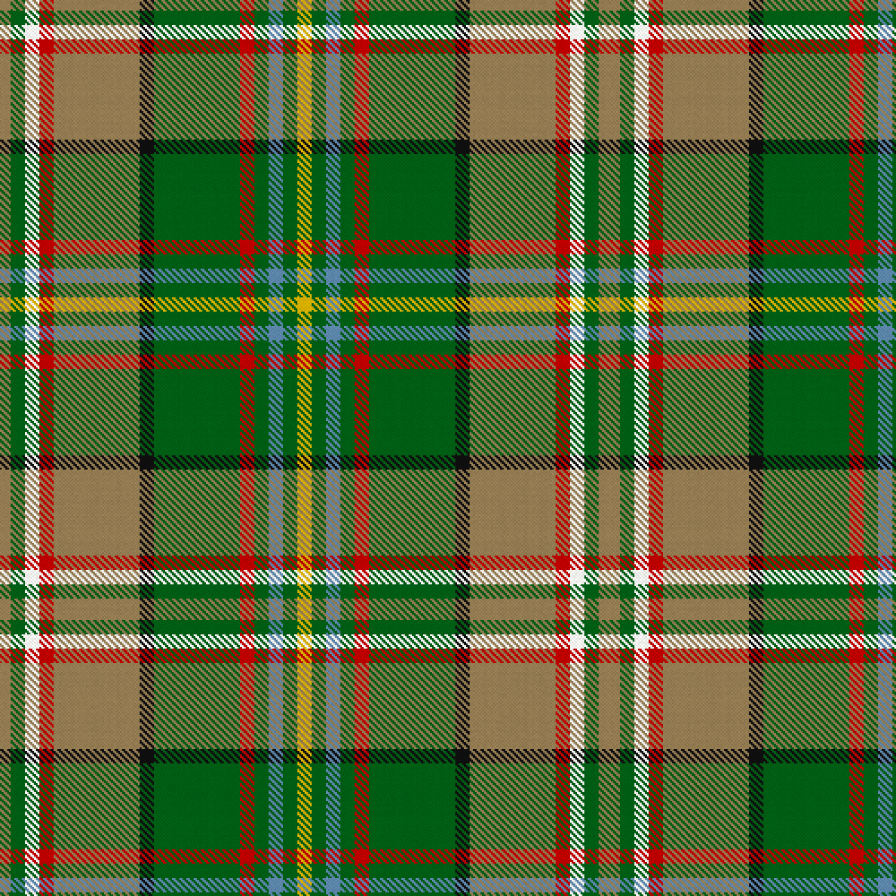
A Shadertoy shader for this pattern:

```glsl
// Tartan cloth: a mirrored sett of coloured stripes woven in a two-over-two twill.

#define THREADS    500.0   // threads across the canvas height
#define HALF_SETT  170.0   // threads between the two mirror lines
#define FLOAT_DIM  0.09    // darkening where a thread dips under
#define THREAD_VAR 0.05    // brightness spread between threads
#define FIBRE_VAR  0.05    // brightness spread between crossings
#define SAMPLES    3       // antialiasing samples per axis

const vec3 TAN    = vec3(0.60, 0.50, 0.33);
const vec3 GREEN  = vec3(0.00, 0.38, 0.08);
const vec3 WHITE  = vec3(0.98, 0.98, 0.97);
const vec3 RED    = vec3(0.77, 0.00, 0.00);
const vec3 BLACK  = vec3(0.06, 0.06, 0.06);
const vec3 BLUE   = vec3(0.37, 0.54, 0.69);
const vec3 YELLOW = vec3(0.87, 0.71, 0.00);

// Outer edge of each stripe, in threads from the tan mirror line
const float stripeEnd[12] = float[12](
    6.0, 14.0, 22.0, 30.0, 78.0, 86.0, 134.0, 142.0, 150.0, 158.0, 166.0, 170.0);
const vec3 stripeColor[12] = vec3[12](
    TAN, GREEN, WHITE, RED, TAN, BLACK, GREEN, RED, GREEN, BLUE, GREEN, YELLOW);

float hash(vec2 p) {
    vec3 q = fract(vec3(p.xyx) * 0.1031);
    q += dot(q, q.yzx + 33.33);
    return fract((q.x + q.y) * q.z);
}

// Colour of one thread, with the sett reflected at both mirror lines
vec3 threadColor(float index) {
    float d = abs(mod(index + 0.5 + HALF_SETT, 2.0 * HALF_SETT) - HALF_SETT);
    for (int i = 0; i < 11; i++)
        if (d < stripeEnd[i]) return stripeColor[i];
    return stripeColor[11];
}

// Cloth colour at a point measured in threads
vec3 weave(vec2 p) {
    vec2 cell = floor(p);
    float phase = mod(cell.x - cell.y, 4.0);
    bool warpOnTop = phase < 2.0;
    float thread = warpOnTop ? cell.x : cell.y;

    // Shade the end of each float, then vary threads and fibres
    float shade = 1.0 - FLOAT_DIM * mod(phase, 2.0);
    shade += THREAD_VAR * (hash(vec2(thread, warpOnTop ? 7.0 : 19.0)) - 0.5);
    shade += FIBRE_VAR * (hash(cell) - 0.5);
    return threadColor(thread) * shade;
}

void mainImage(out vec4 fragColor, in vec2 fragCoord) {
    float scale = THREADS / iResolution.y;
    vec2 pixel = vec2(fragCoord.x, iResolution.y - fragCoord.y);

    // Average a grid of samples over the pixel
    vec3 sum = vec3(0.0);
    for (int j = 0; j < SAMPLES; j++)
        for (int i = 0; i < SAMPLES; i++) {
            vec2 offset = (vec2(i, j) + 0.5) / float(SAMPLES) - 0.5;
            sum += weave((pixel + offset) * scale);
        }
    fragColor = vec4(sum / float(SAMPLES * SAMPLES), 1.0);
}
```
